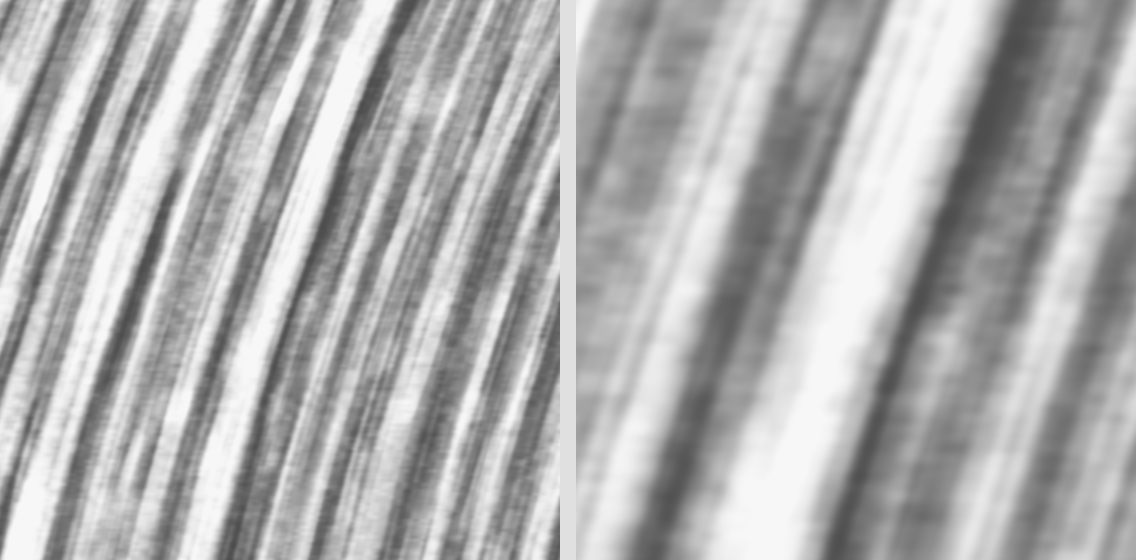
Left: the whole. Right: its middle third, enlarged.
This texture is drawn by a Shadertoy shader. Its source:

```glsl
// Grey fibrous streaks: slanted, slightly bowed ridges with shaded right flanks.
// Ridges repeat across the grain with hashed widths and strengths; stretched
// value noise adds strands, fine fibres, pale flecks and a faint mottle.

#define BASE_TONE 0.575
#define SLANT 0.265
#define BOW 0.075
#define RIDGE_SPACING 0.1
#define RIDGE_OFFSET 0.045
#define RIDGE_GAIN 0.34
#define SHADE_GAIN 0.20
#define STRAND_GAIN 0.13
#define FIBRE_GAIN 0.10
#define FLECK_GAIN 0.15
#define MOTTLE_GAIN 0.05

float hash(vec2 p) {
    return fract(sin(dot(p, vec2(127.1, 311.7))) * 43758.5);
}

// Smooth value noise in the range -1 to 1
float noise(vec2 p) {
    vec2 cell = floor(p);
    vec2 f = fract(p);
    f = f * f * (3.0 - 2.0 * f);
    float low = mix(hash(cell), hash(cell + vec2(1.0, 0.0)), f.x);
    float high = mix(hash(cell + vec2(0.0, 1.0)), hash(cell + vec2(1.0, 1.0)), f.x);
    return 2.0 * mix(low, high, f.y) - 1.0;
}

// Light plateau with a crisp left edge, a soft right flank and a dark trough
float ridge(float id, float across, float along) {
    float wide = 1.0 - step(0.5, mod(id, 3.0));
    float jitter = (hash(vec2(id, 3.7)) - 0.5) * 0.04 * (1.0 - wide);
    float meander = 0.006 * noise(vec2(along * 2.2, id * 7.3));
    float d = across - (id * RIDGE_SPACING + RIDGE_OFFSET + jitter + meander);

    float halfWidth = mix(mix(0.008, 0.018, hash(vec2(id, 9.1))), 0.031, wide);
    halfWidth *= 1.0 + 0.22 * noise(vec2(along * 3.5, id * 4.9 + 20.0));
    float strength = mix(mix(0.55, 1.0, hash(vec2(id, 5.3))), 1.0, wide);
    strength *= 1.0 - 0.45 * wide * step(4.0, id);
    strength *= 1.0 + 0.22 * noise(vec2(along * 4.0, id * 3.1 + 50.0));

    float plateau = smoothstep(-halfWidth - 0.010, -halfWidth + 0.010, d)
                  * (1.0 - smoothstep(halfWidth - 0.012, halfWidth + 0.016, d));
    float trough = (d - halfWidth - 0.022) / mix(0.012, 0.018, wide);
    float shade = exp(-trough * trough) * mix(0.55, 1.0, wide);
    return strength * (RIDGE_GAIN * plateau - SHADE_GAIN * shade);
}

void mainImage(out vec4 fragColor, in vec2 fragCoord) {
    vec2 uv = fragCoord / iResolution.xy;

    // Grain coordinates follow the bowed slant
    float along = uv.y;
    float across = uv.x - SLANT * along - BOW * along * along;

    // Neighbouring ridges
    float tone = BASE_TONE;
    float nearest = floor((across - RIDGE_OFFSET) / RIDGE_SPACING + 0.5);
    for (int i = -1; i <= 1; i++) {
        tone += ridge(nearest + float(i), across, along);
    }

    // Strands and fibres, stretched along the grain
    float drift = across + 0.004 * noise(vec2(across * 9.0, along * 5.0));
    tone += STRAND_GAIN * noise(vec2(drift * 46.0 + 11.0, along * 2.2));
    tone += FIBRE_GAIN * noise(vec2(drift * 105.0 + 37.0, along * 5.0 + 3.0));

    // Pale elongated flecks
    float fleck = noise(vec2(drift * 32.0 + 71.0, along * 11.0 + 9.0));
    tone += FLECK_GAIN * smoothstep(0.15, 0.9, fleck);

    // Soft mottle and faint cross ripples
    tone += MOTTLE_GAIN * noise(uv * vec2(62.0, 75.0) + 5.0);
    tone += 0.5 * MOTTLE_GAIN * noise(uv * vec2(70.0, 170.0) + 83.0);

    // Compress both ends of the tonal range
    tone = 0.30 + 0.67 * smoothstep(0.0, 1.0, (tone - 0.22) / 0.80);
    fragColor = vec4(vec3(tone), 1.0);
}
```
